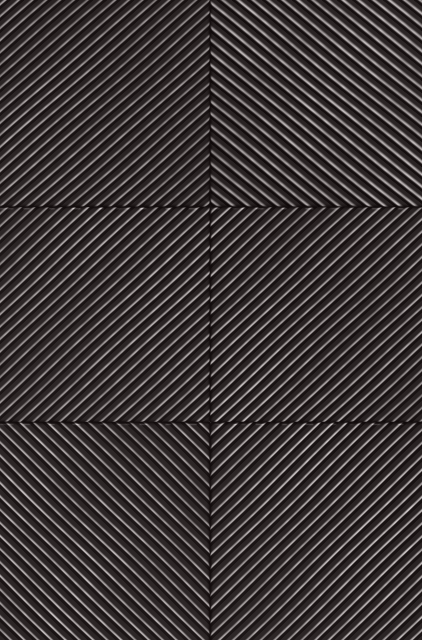
Write a WebGL 2 fragment shader that draws this texture.

```glsl
#version 300 es
precision highp float;
// Dark ribbed wall panels, two across and three down, with glossy slanted ridges.
// Each panel picks a slant, pitch and gloss; an asymmetric ridge profile gives
// crest and shadow, then cellular wear and ragged dark seams finish the surface.
uniform vec2 u_resolution;
out vec4 fragColor;

float hash(vec2 p) {
  return fract(sin(dot(p, vec2(41.3, 289.1))) * 4375.85);
}

// Distance to the nearest scattered cell point
float cellular(vec2 p) {
  vec2 cell = floor(p);
  float nearest = 2.0;
  for (int j = -1; j <= 1; j++)
    for (int i = -1; i <= 1; i++) {
      vec2 c = cell + vec2(i, j);
      vec2 point = c + vec2(hash(c), hash(c + 17.0));
      nearest = min(nearest, distance(p, point));
    }
  return nearest;
}

// Uneven edge built from layered sines
float ragged(float x) {
  return 0.5 * sin(x * 173.0) + 0.3 * sin(x * 311.0 + 1.7) + 0.2 * sin(x * 67.0);
}

// Dark groove around zero, softened over one pixel
float groove(float d, float halfWidth, float pixel) {
  return 1.0 - smoothstep(halfWidth - pixel, halfWidth + pixel, abs(d));
}

void main() {
  vec2 uv = gl_FragCoord.xy / u_resolution;
  float aspect = u_resolution.x / u_resolution.y;
  float pixel = 1.0 / u_resolution.y;
  vec2 p = vec2(uv.x * aspect, uv.y);

  // Panel index and position relative to the seams
  vec2 panel = vec2(step(0.498, uv.x), step(0.340, uv.y) + step(0.677, uv.y));
  float seamX = (uv.x - 0.498) * aspect;
  float seamY = uv.y - (uv.y > 0.508 ? 0.677 : 0.340);

  // Falling slant at lower left and upper right, rising elsewhere
  bool falling = panel.y == 2.0 * panel.x && panel.y != 1.0;
  float upperRight = panel.x * step(1.5, panel.y);
  float slant = (falling ? -1.0 : 1.0) * (0.97 - 0.05 * panel.y - 0.06 * upperRight);
  float pitch = 48.0 + 3.0 * panel.y - 2.0 * upperRight;
  float bend = 0.04 * sin(p.x * 19.0 + panel.y * 2.0) + 0.03 * sin(p.y * 37.0);
  float ridge = (p.y - slant * seamX) * pitch + bend + hash(panel);
  float d = fract(ridge) - 0.5;
  float soft = 0.65 * pitch * pixel;

  // Ridge profile: deep shadow below, bright crest, slow fall to the flat
  float halfWidth = 0.14 + 0.04 * upperRight + 0.01 * panel.y + 0.5 * soft;
  float crest = smoothstep(-halfWidth, 0.0, d) * (1.0 - smoothstep(0.0, halfWidth + 0.07, d));
  float shadow = smoothstep(-0.45, -0.36, d) * (1.0 - smoothstep(-0.10, 0.0, d));

  // Gloss differs by panel, by ridge and slowly along each ridge
  float gloss = 0.48 - 0.035 * panel.y + 0.03 * panel.x + 0.05 * upperRight;
  gloss *= 0.92 + 0.16 * hash(vec2(floor(ridge), panel.x + 3.0 * panel.y));
  gloss *= 1.0 + 0.08 * sin(p.x * 11.0 + p.y * 7.0 + panel.y) + 0.05 * sin(p.x * 29.0 - p.y * 23.0);
  float wear = cellular(p * 58.0);
  gloss *= 0.90 + 0.20 * smoothstep(0.1, 0.8, wear);

  float tone = 0.168 + 0.008 * sin(p.x * 5.0 + p.y * 4.0) + 0.012 * (wear - 0.5);
  tone -= (0.068 + 0.020 * upperRight) * shadow;
  tone += gloss * crest;

  // Ridge ends dim toward the seams and leave short lit chips on the lips
  float nearSeam = min(abs(seamX), abs(seamY));
  tone *= mix(0.70, 1.0, smoothstep(0.0005, 0.006, nearSeam + 0.003 * crest));
  float lip = groove(seamY + 0.003, 0.0011, pixel) * smoothstep(0.0, 0.6, ragged(p.x));
  tone += 0.18 * lip;

  // Thin ragged joints between panels
  float joint = max(groove(seamX, 0.0013 + 0.0008 * ragged(p.y), pixel),
                    groove(seamY, 0.0012 + 0.0008 * ragged(p.x + 0.4), pixel));
  tone = mix(tone, 0.07, 0.8 * joint);

  // Warm black to pale grey
  vec3 warmGrey = vec3(tone, tone - 0.024, tone - 0.023);
  fragColor = vec4(clamp(warmGrey, 0.0, 1.0), 1.0);
}
```
